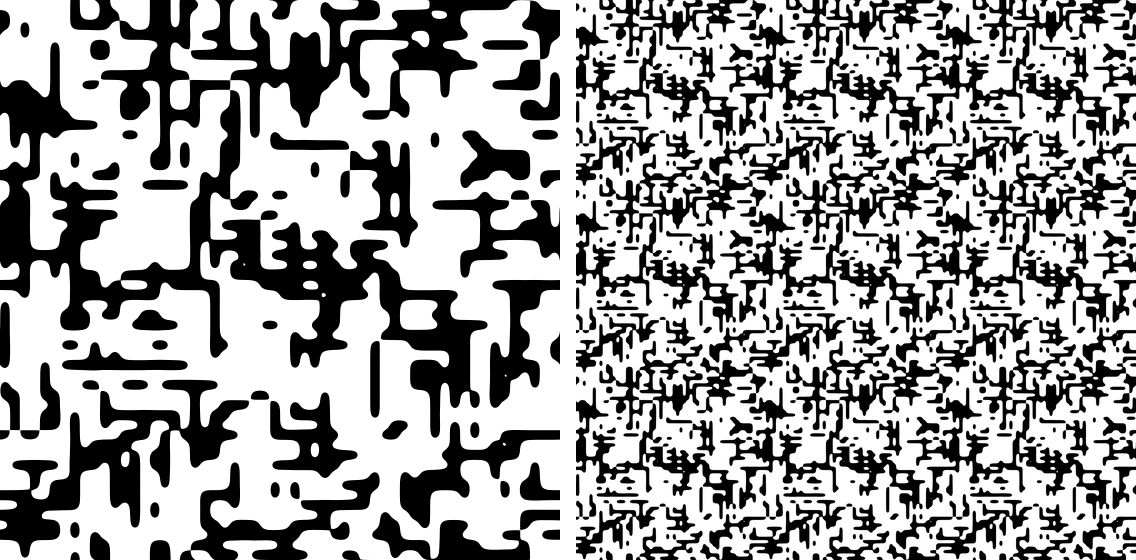
Left, the tile; right, the same tile 3 across and 3 down.
A WebGL 2 fragment shader for this texture:

```glsl
#version 300 es
precision highp float;
precision highp int;

#define CELLS 56          // grid cells across the tile (even)
#define BLOCK 8           // cells per block sharing a lane phase, divides CELLS
#define MAX_LENGTH 8      // longest stroke in cells
#define DENSITY 0.073     // chance that a stroke of one direction starts in a cell
#define LANE_BIAS 0.6     // preference for every second row or column
#define SOFTNESS 0.5      // corner rounding in cells
#define THRESHOLD 0.485   // ink level of the outline

uniform vec2 u_resolution;
out vec4 fragColor;

float random(ivec2 cell, int salt) {
    uint n = uint(cell.x + cell.y * CELLS + salt * CELLS * CELLS);
    n = n * 747796405u + 2891336453u;
    n = ((n >> ((n >> 28u) + 4u)) ^ n) * 277803737u;
    n = (n >> 22u) ^ n;
    return float(n >> 8u) / 16777216.0;
}

ivec2 wrapCell(ivec2 cell) {
    return (cell + CELLS) % CELLS;
}

// True if a straight stroke running along the direction covers the cell
bool strokeCovers(ivec2 cell, ivec2 direction) {
    int salt = 1 + direction.x;
    for (int i = 0; i < MAX_LENGTH; i++) {
        ivec2 start = wrapCell(cell - direction * i);
        float chance = random(start, salt);
        if (chance > DENSITY * (1.0 + LANE_BIAS)) continue;

        // Lanes keep parallel strokes apart; their phase varies by block
        int lane = direction.x == 1 ? start.y : start.x;
        int phase = int(2.0 * random(start / BLOCK, salt + 2));
        float bias = (lane + phase) % 2 == 0 ? LANE_BIAS : -LANE_BIAS;

        // Short strokes are the most common
        float size = random(start, salt + 4);
        int strokeLength = 2 + int(float(MAX_LENGTH - 1) * size * size * size);
        if (chance < DENSITY * (1.0 + bias) && i < strokeLength) return true;
    }
    return false;
}

bool isInk(ivec2 cell) {
    return strokeCovers(cell, ivec2(1, 0)) || strokeCovers(cell, ivec2(0, 1));
}

// Smooth step with nearly Gaussian slope
vec2 softEdge(vec2 x) {
    return 1.0 / (1.0 + exp(-1.702 * x / SOFTNESS));
}

// Blurred coverage of the cell grid
float inkField(vec2 p) {
    ivec2 home = ivec2(floor(p));
    float ink = 0.0;
    for (int y = -2; y <= 2; y++) {
        for (int x = -2; x <= 2; x++) {
            ivec2 cell = home + ivec2(x, y);
            if (!isInk(wrapCell(cell))) continue;
            vec2 offset = p - vec2(cell);
            vec2 weight = softEdge(offset) - softEdge(offset - 1.0);
            ink += weight.x * weight.y;
        }
    }
    return ink;
}

void main() {
    vec2 p = gl_FragCoord.xy / u_resolution * float(CELLS);
    float ink = inkField(p);

    // Outline smoothed over about one pixel
    float slope = max(length(vec2(dFdx(ink), dFdy(ink))), 1e-4);
    float coverage = clamp((ink - THRESHOLD) / slope + 0.5, 0.0, 1.0);
    fragColor = vec4(vec3(1.0 - coverage), 1.0);
}
```
